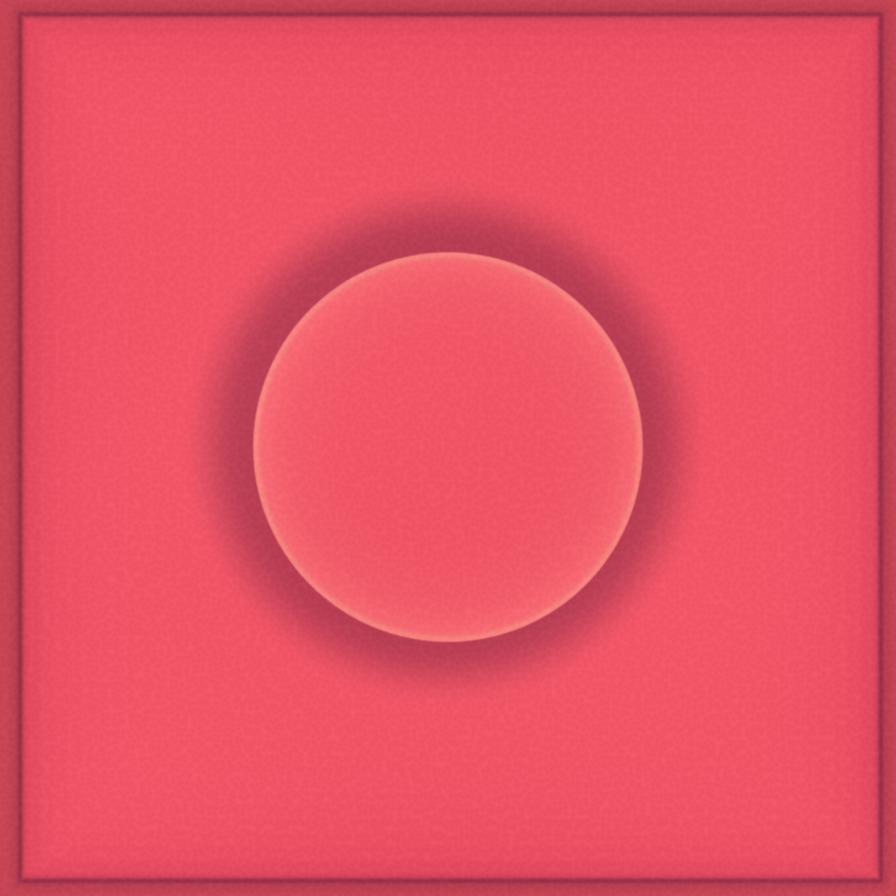
Reproduce this background procedurally as a WebGL 2 fragment shader.

```glsl
#version 300 es
precision highp float;
// A raised coral disc on a square panel, ringed by a soft shadow and a dark bevelled frame.
// Signed distances to a circle and a box drive every edge, fade and glow;
// layered sines and cellular noise add a faint surface grain.

uniform vec2 u_resolution;
out vec4 outColor;

const vec3 CORAL = vec3(0.945, 0.335, 0.402);
const vec3 ROSE = vec3(0.890, 0.275, 0.370);
const vec3 SHADOW = vec3(0.720, 0.242, 0.328);
const vec3 FRAME = vec3(0.752, 0.258, 0.322);
const vec3 GROOVE = vec3(0.575, 0.180, 0.270);
const vec3 GLOW = vec3(0.975, 0.445, 0.465);
const vec3 RIM = vec3(0.955, 0.535, 0.500);

float circleDistance(vec2 p, vec2 center, float radius) {
    return length(p - center) - radius;
}

float boxDistance(vec2 p, vec2 low, vec2 high) {
    vec2 d = abs(p - 0.5 * (low + high)) - 0.5 * (high - low);
    return length(max(d, 0.0)) + min(max(d.x, d.y), 0.0);
}

// Coverage of the inside of a shape, with a softened edge
float inside(float dist, float soft) {
    return 1.0 - smoothstep(-soft, soft, dist);
}

// Bell-shaped line around a zero distance
float softLine(float dist, float width) {
    return exp(-dist * dist / (width * width));
}

vec2 hash2(vec2 cell) {
    vec2 q = vec2(dot(cell, vec2(127.1, 311.7)), dot(cell, vec2(269.5, 183.3)));
    return fract(sin(q) * 43758.5);
}

// Distance to the nearest scattered point
float cellNoise(vec2 p) {
    vec2 cell = floor(p);
    float nearest = 2.0;
    for (int y = -1; y <= 1; y++) {
        for (int x = -1; x <= 1; x++) {
            vec2 neighbour = cell + vec2(x, y);
            nearest = min(nearest, length(neighbour + hash2(neighbour) - p));
        }
    }
    return nearest;
}

float waves(vec2 p) {
    return sin(p.x * 9.0 + sin(p.y * 7.0)) * 0.6 + sin(p.y * 17.0 - p.x * 5.0) * 0.4;
}

// Panel with edges that darken softly towards the frame
vec3 panelColor(float edge) {
    vec3 color = mix(CORAL, ROSE, 0.85 * exp(edge / 0.045));
    color = mix(color, FRAME, 0.5 * exp(edge / 0.008));
    return color + 0.005 * sin(edge * 420.0) * exp(edge / 0.09);
}

// Frame that dips near the panel and lightens outwards
vec3 frameColor(float edge) {
    return mix(FRAME * 0.97, FRAME * 1.04, smoothstep(0.006, 0.018, edge));
}

// Disc that brightens towards its rim
vec3 discColor(float edge) {
    vec3 color = mix(CORAL, GLOW, exp(edge / 0.030));
    return mix(color, RIM, 0.8 * softLine(edge + 0.003, 0.0035));
}

void main() {
    vec2 uv = gl_FragCoord.xy / u_resolution;
    float pixel = 1.0 / min(u_resolution.x, u_resolution.y);

    float panel = boxDistance(uv, vec2(0.0235, 0.018), vec2(0.982, 0.983));
    float disc = circleDistance(uv, vec2(0.5, 0.501), 0.2175);
    float shade = circleDistance(uv, vec2(0.497, 0.506), 0.261);

    // Panel, frame and the groove between them
    vec3 color = mix(frameColor(panel), panelColor(panel), inside(panel, 0.001 + pixel));
    color = mix(color, GROOVE, 0.85 * softLine(panel - 0.001, 0.0032));

    // Shadow ring, then the disc over it
    color = mix(color, SHADOW, 0.97 * inside(shade, 0.036));
    color = mix(color, discColor(disc), inside(disc, 0.0005 + pixel));

    // Surface grain
    float grain = 0.005 * waves(uv) + 0.032 * (cellNoise(uv * 170.0) - 0.45);
    outColor = vec4(clamp(color + grain, 0.0, 1.0), 1.0);
}
```
